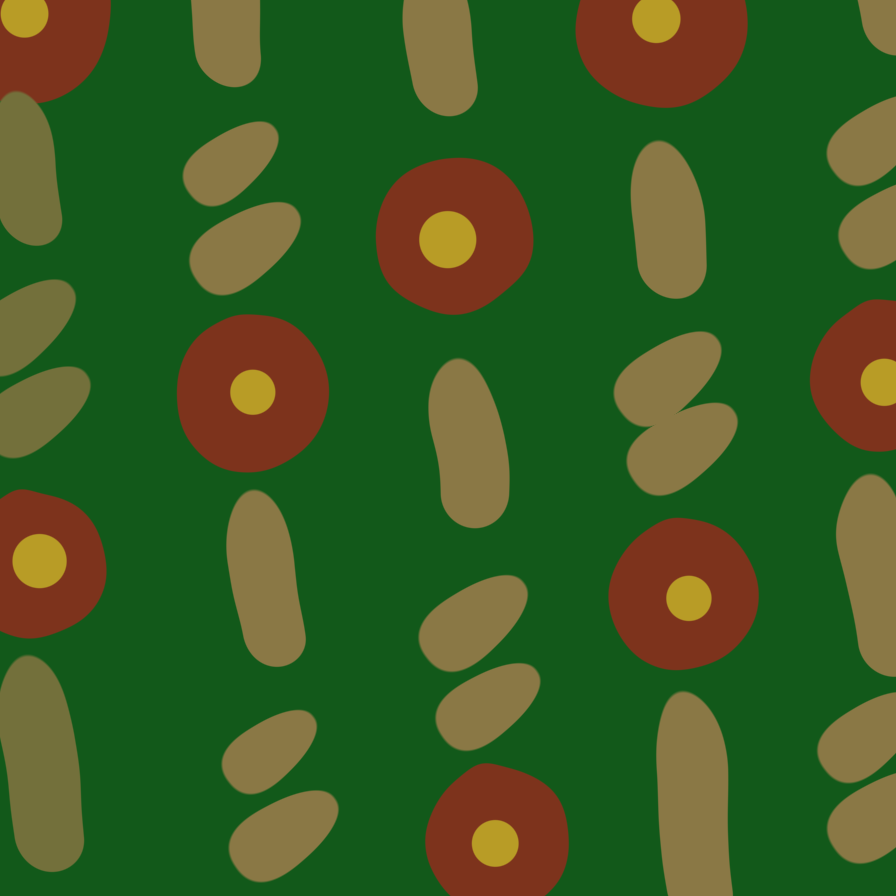
Give the GLSL for this pattern, as a three.js fragment shader.

```glsl
// Hand-cut garland print: five loose columns of five motifs on a green ground.
// Each column cycles through flower, stem and leaf pair; every motif is a
// distance function placed by a swaying grid and varied by hash and noise.

varying vec2 vUv;

const float PI = 3.14159265;
const int COLUMNS = 5;
const int ROWS = 5;

const vec3 GREEN  = vec3(0.07, 0.35, 0.10);
const vec3 TAN    = vec3(0.54, 0.47, 0.27);
const vec3 OLIVE  = vec3(0.45, 0.44, 0.23);
const vec3 RUST   = vec3(0.49, 0.20, 0.11);
const vec3 YELLOW = vec3(0.72, 0.61, 0.15);

float hash(vec2 p) {
  return fract(sin(dot(p, vec2(127.1, 311.7))) * 43758.55);
}

vec2 gradientAt(vec2 cell) {
  float angle = 2.0 * PI * hash(cell);
  return vec2(cos(angle), sin(angle));
}

float gradientNoise(vec2 p) {
  vec2 i = floor(p), f = fract(p);
  vec2 u = f * f * f * (f * (f * 6.0 - 15.0) + 10.0);
  vec2 e = vec2(0.0, 1.0);
  float low = mix(dot(gradientAt(i), f), dot(gradientAt(i + e.yx), f - e.yx), u.x);
  float high = mix(dot(gradientAt(i + e), f - e), dot(gradientAt(i + 1.0), f - 1.0), u.x);
  return mix(low, high, u.y);
}

vec3 paint(vec3 base, vec3 ink, float d) {
  return mix(ink, base, smoothstep(-0.001, 0.001, d));
}

// Disc with a wavering rim and a small bump near its top
float flowerDistance(vec2 p, float radius, float bump, vec2 seed) {
  float len = max(length(p), 1e-4);
  float angle = atan(p.x, p.y) + 0.2;
  float rim = 1.0 + 0.09 * gradientNoise(p / len + seed);
  rim += bump * exp(-angle * angle * 18.0);
  return len - radius * rim;
}

// Leaning bar: round foot, long elliptical tip
float stemDistance(vec2 p, float halfLength, float radius, vec2 seed) {
  float tip = 2.2;
  p.x += p.y * 0.11 + 0.012 * gradientNoise(vec2(p.y * 9.0, 0.4) + seed);
  radius *= 1.0 + 0.08 * clamp(p.y / halfLength, -1.0, 1.0);
  float above = max(p.y - halfLength + tip * radius, 0.0) / tip;
  float below = min(p.y + halfLength - radius, 0.0);
  return length(vec2(p.x, above + below)) - radius;
}

// Tilted egg, broad at the lower left and blunt at the upper right
float leafDistance(vec2 p, float size, float tilt) {
  float c = cos(tilt), s = sin(tilt);
  vec2 q = vec2(c * p.x + s * p.y, c * p.y - s * p.x) / size;
  q.y *= 1.0 + 0.22 * clamp(q.x, -1.0, 1.0);
  q = pow(abs(q / vec2(1.0, 0.54)) + 1e-4, vec2(2.3));
  return (pow(q.x + q.y, 1.0 / 2.3) - 1.0) * size * 0.54;
}

float leafPairDistance(vec2 p, vec2 seed) {
  float h = hash(seed + 4.0);
  vec2 offset = vec2(-0.008, 0.047 - 0.014 * h * h * h);
  float upper = leafDistance(p - offset, mix(0.058, 0.069, hash(seed + 5.0)), 0.66);
  float lower = leafDistance(p + offset, mix(0.063, 0.069, hash(seed + 6.0)), 0.60);
  return min(upper, lower);
}

// Motif centre: columns drop in a wave and drift sideways; row 0 is the top
vec2 motifCentre(float column, float row) {
  float arch = sin(PI * column / 4.0);
  float drift = 0.0169 * sin(0.78 * (column + 0.3));
  float sway = 0.034 * arch * cos(PI * column) * max(0.0, 1.0 - abs(row - 3.0) / 1.5);
  float drop = 0.003 + 0.2214 * row + 0.039 * cos(2.0 * PI * (column - 2.2) / 5.0) + sway;
  return vec2(0.026 + 0.242 * column - 0.021 * arch + row * drift, 1.0 - drop);
}

vec3 drawMotif(vec3 base, vec2 uv, float column, float row) {
  vec2 seed = vec2(column, row) * 3.7 + 1.3;
  vec2 centre = motifCentre(column, row);
  vec3 leafInk = column < 0.5 ? OLIVE : TAN;
  float kind = mod(column + row, 3.0);

  if (kind < 0.5) {
    centre.y = min(centre.y, 0.986);
    vec2 p = uv - centre;
    float radius = 0.083 + 0.013 * exp(-row) + 0.008 * (hash(seed) - 0.5);
    base = paint(base, RUST, flowerDistance(p, radius, 0.09 * hash(seed + 1.0), seed));
    vec2 shift = 0.014 * (vec2(hash(seed + 2.0), hash(seed + 3.0)) - 0.5);
    return paint(base, YELLOW, length(p - shift) - mix(0.025, 0.032, hash(seed + 7.0)));
  }
  // The top row carries stems in place of leaf pairs
  if (kind < 1.5 || row < 0.5) {
    float halfLength = 0.086 + 0.0024 * row * row + 0.018 * (hash(seed) - 0.5);
    float radius = mix(0.036, 0.041, hash(seed + 1.0));
    return paint(base, leafInk, stemDistance(uv - centre, halfLength, radius, seed));
  }
  return paint(base, leafInk, leafPairDistance(uv - centre, seed));
}

void main() {
  vec3 colour = GREEN;
  for (int c = 0; c < COLUMNS; c++)
    for (int r = 0; r < ROWS; r++)
      colour = drawMotif(colour, vUv, float(c), float(r));
  gl_FragColor = vec4(colour, 1.0);
}
```
